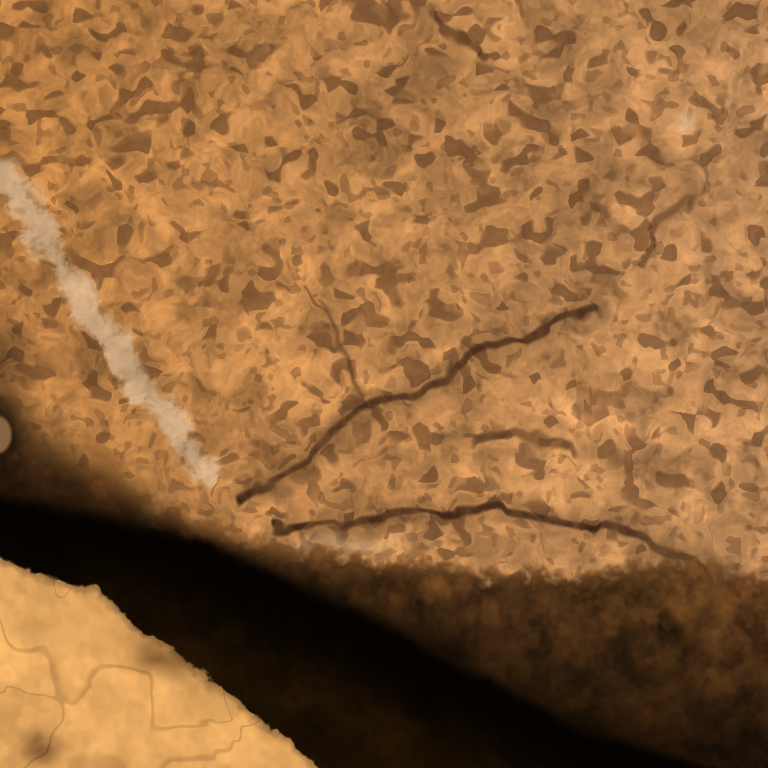
Write a Shadertoy shader that draws this texture.

```glsl
// A sunlit, speckled boulder with a chalky vein and dark cracks over a shadowed gap.
// Outlines are height profiles, veins are chains of segments, and blended cellular
// noise at several scales gives the grain, pits and ragged edges.

vec3 hash3(vec2 p) {
  vec3 q = fract(vec3(p.xyx) * vec3(0.1031, 0.1030, 0.0973));
  q += dot(q, q.yxz + 33.33);
  return fract((q.xxy + q.yzz) * q.zyx);
}

// Cellular noise: random cell values blended by nearness.
float cells(vec2 p) {
  vec2 base = floor(p), f = fract(p);
  float sum = 0.0, weight = 0.0;
  for (int y = -1; y <= 1; y++)
  for (int x = -1; x <= 1; x++) {
    vec2 g = vec2(x, y);
    vec3 h = hash3(base + g + 57.0);
    vec2 r = g + h.xy - f;
    float w = exp(-7.0 * dot(r, r));
    sum += w * h.z;
    weight += w;
  }
  return sum / weight;
}

// Layered grain, centred on zero.
float grain(vec2 p, float scale) {
  float sum = 0.0, amp = 0.5;
  for (int i = 0; i < 4; i++) {
    sum += amp * (cells(p * scale + float(i) * 17.3) - 0.5);
    p = mat2(0.8, 0.6, -0.6, 0.8) * p;
    scale *= 2.05;
    amp *= 0.72;
  }
  return sum;
}

// Height of an outline given at nine even steps across the canvas.
float profile(float x, float h[9]) {
  float t = clamp(x, 0.0, 0.999) * 8.0;
  int i = int(t);
  return mix(h[i], h[i + 1], fract(t));
}

float segment(vec2 p, vec2 a, vec2 b) {
  vec2 ab = b - a;
  return length(p - a - ab * clamp(dot(p - a, ab) / dot(ab, ab), 0.0, 1.0));
}

float chain(vec2 p, vec2 v[6]) {
  float d = 1.0;
  for (int i = 0; i < 5; i++) d = min(d, segment(p, v[i], v[i + 1]));
  return d;
}

float blob(vec2 p, vec2 centre, vec2 size) {
  vec2 q = (p - centre) / size;
  return exp(-dot(q, q));
}

float line(float d, float width) {
  return 1.0 - smoothstep(width * 0.25, width, d);
}

// Mottled upper face with pits, cracks and the pale vein.
vec3 boulder(vec2 p, vec2 wobble) {
  vec2 q = p + wobble;
  float tone = grain(q, 24.0), broad = cells(p * 9.0) - 0.5;
  vec3 col = mix(vec3(0.72, 0.49, 0.265), vec3(0.735, 0.53, 0.34), p.x);
  col *= 1.0 + 0.5 * tone + 0.1 * broad;
  float pits = smoothstep(0.34, 0.12, cells(q * vec2(52, 64)) + 0.15 * broad)
    + 0.6 * smoothstep(0.3, 0.08, cells(q * 105.0 + 9.0));
  col = mix(col, vec3(0.34, 0.22, 0.13), 0.55 * min(pits, 1.0));
  col *= 1.0 + 0.15 * blob(p, vec2(0.78, 0.45), vec2(0.07, 0.05))
    + 0.13 * blob(p, vec2(0.37, 0.62), vec2(0.04, 0.06))
    - 0.2 * blob(p, vec2(0.55, 0.89), vec2(0.06));

  float crack = chain(q, vec2[6](vec2(0.32, 0.345), vec2(0.4, 0.4), vec2(0.47, 0.466),
    vec2(0.535, 0.486), vec2(0.625, 0.538), vec2(0.77, 0.6)));
  crack = min(crack, chain(q, vec2[6](vec2(0.355, 0.312), vec2(0.52, 0.33),
    vec2(0.65, 0.336), vec2(0.768, 0.319), vec2(0.833, 0.303), vec2(0.92, 0.262))));
  float spur = segment(q, vec2(0.833, 0.655), vec2(0.86, 0.707));
  spur = min(spur, segment(q, vec2(0.86, 0.707), vec2(0.905, 0.74)));
  spur = min(spur, segment(q, vec2(0.62, 0.424), vec2(0.67, 0.438)));
  spur = min(spur, segment(q, vec2(0.67, 0.438), vec2(0.74, 0.414)));
  spur = min(spur, segment(q, vec2(0.4, 0.63), vec2(0.475, 0.48)) + 0.003);
  spur = min(spur, segment(q, vec2(0.56, 0.975), vec2(0.635, 0.925)));
  float dark = max(line(crack, 0.008), 0.7 * line(spur, 0.009));
  dark = max(dark, blob(q, vec2(0.906, 0.735), vec2(0.007, 0.011)));
  col = mix(col, vec3(0.25, 0.15, 0.085), dark * (0.68 + 0.8 * tone));
  col *= 1.0 - 0.13 * line(crack, 0.03);

  float vein = chain(q, vec2[6](vec2(0.01, 0.766), vec2(0.052, 0.7), vec2(0.085, 0.635),
    vec2(0.18, 0.51), vec2(0.22, 0.447), vec2(0.273, 0.388)));
  float chalk = smoothstep(0.025, 0.008, vein - 0.03 * tone);
  chalk = max(chalk, 0.8 * blob(q, vec2(0.886, 0.845), vec2(0.013, 0.011)));
  chalk = max(chalk, 0.55 * blob(q, vec2(0.45, 0.292), vec2(0.07, 0.012)));
  return mix(col, vec3(0.8, 0.67, 0.53) * (1.0 + 0.3 * tone), 0.82 * chalk);
}

// Smoother, brighter stone with thin seams and stains.
vec3 nearStone(vec2 p, vec2 q, float depth) {
  vec3 col = vec3(0.9, 0.66, 0.38) * (1.0 + 0.32 * grain(p, 12.0));
  float seam = line(abs(cells(q * 13.0) - 0.5), 0.05);
  float stain = blob(q, vec2(0.21, 0.145), vec2(0.035, 0.02))
    + blob(q, vec2(0.055, 0.028), vec2(0.025, 0.018));
  col = mix(col, vec3(0.43, 0.28, 0.15), min(0.22 * seam + 0.75 * stain, 0.85));
  return col * mix(0.72, 1.0, smoothstep(0.0, 0.018, depth));
}

void mainImage(out vec4 fragColor, in vec2 fragCoord) {
  vec2 p = fragCoord / iResolution.xy;
  vec2 wobble = 0.016 * (vec2(cells(p * 32.0), cells(p * 32.0 + 41.0)) - 0.5);
  float soft = max(0.003, 1.5 / iResolution.y), rough = grain(p, 18.0);

  // Foot of the boulder, top of its shaded face, rim of the near stone.
  float foot = profile(p.x, float[9](0.35, 0.325, 0.298, 0.241, 0.184, 0.115, 0.052, 0.01, -0.03));
  float brow = profile(p.x, float[9](0.47, 0.4, 0.32, 0.282, 0.27, 0.258, 0.255, 0.268, 0.245));
  float rim = profile(p.x, float[9](0.277, 0.229, 0.13, 0.043, -0.1, -0.2, -0.3, -0.4, -0.5));

  // Lit top turning into the shaded face.
  vec3 col = boulder(p, wobble);
  col *= 1.0 - 0.4 * blob(p, vec2(0, 0.53), vec2(0.025, 0.06));
  float depth = clamp((brow - p.y) / (brow - foot), 0.0, 1.0);
  vec3 face = mix(vec3(0.35, 0.225, 0.11), vec3(0.1, 0.055, 0.018), depth);
  face *= 1.0 + 1.1 * rough;
  float turn = mix(0.055, 0.014, smoothstep(0.0, 0.45, p.x));
  col = mix(col, face, smoothstep(-turn, turn, brow - p.y + 0.05 * rough));

  // Gap: black beneath the boulder, faint brown further down.
  float drop = foot - p.y + 0.02 * rough;
  vec3 gap = mix(vec3(0.018, 0.007, 0), vec3(0.115, 0.065, 0.012), smoothstep(0.03, 0.17, drop));
  col = mix(col, gap * (1.0 + 0.7 * rough), smoothstep(-0.012, 0.01, drop));

  // Pebble at the left edge, then the near stone.
  float pebble = length((p - vec2(-0.004, 0.434)) / vec2(1, 1.3)) - 0.019;
  col *= 1.0 - 0.75 * blob(p, vec2(0, 0.44), vec2(0.03, 0.045));
  col = mix(col, vec3(0.52, 0.39, 0.25), smoothstep(soft, -soft, pebble));
  float inside = rim - p.y + 0.025 * rough;
  col = mix(col, nearStone(p, p + wobble, inside), smoothstep(-soft, soft, inside));
  fragColor = vec4(clamp(col, 0.0, 1.0), 1);
}
```
